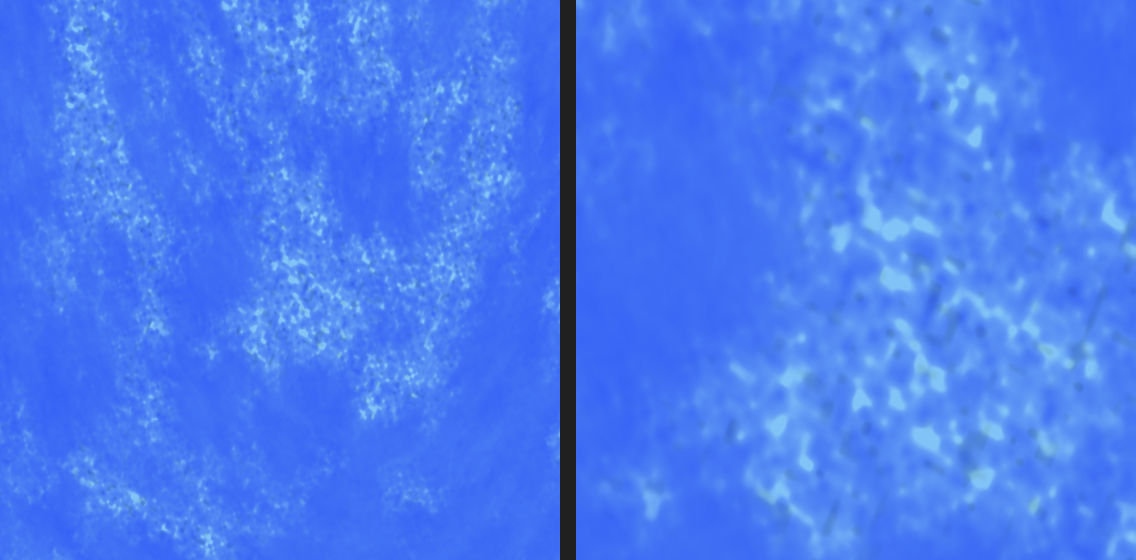
Left, the full canvas; right, a detail of the centre.
Give the GLSL for this texture, as a Shadertoy shader.

```glsl
#define DEEP_BLUE vec3(0.222, 0.395, 0.96)
#define MID_BLUE vec3(0.305, 0.51, 0.952)
#define PALE_BLUE vec3(0.47, 0.715, 0.965)
#define PATCH_SCALE 5.0
#define GRAIN_SCALE 95.0
#define GRAIN_CONTRAST 0.85
#define BASE_TONE 0.09
#define PATCH_TONE 0.40
#define GLINT_TONE 0.50

float hash(vec2 p) {
    return fract(sin(dot(p, vec2(127.1, 311.7))) * 43758.5453);
}

float noise(vec2 p) {
    vec2 cell = floor(p), f = fract(p);
    f = f * f * (3.0 - 2.0 * f);
    float low = mix(hash(cell), hash(cell + vec2(1, 0)), f.x);
    float high = mix(hash(cell + vec2(0, 1)), hash(cell + vec2(1, 1)), f.x);
    return mix(low, high, f.y);
}

float fbm(vec2 p) {
    const mat2 turn = mat2(0.96, 0.28, -0.28, 0.96);
    float sum = 0.0, amplitude = 0.5;
    for (int i = 0; i < 5; i++) {
        sum += amplitude * noise(p);
        p = turn * p * 2.03 + 17.3;
        amplitude *= 0.55;
    }
    return sum / 1.055;
}

// Soft band around the segment from a to b
float band(vec2 p, vec2 a, vec2 b, float width) {
    vec2 ab = b - a;
    float along = clamp(dot(p - a, ab) / dot(ab, ab), 0.0, 1.0);
    float d = length(p - a - ab * along) / width;
    return exp(-d * d);
}

// Bowl-shaped flow: x runs along the streaks, y across them
vec2 flow(vec2 p) {
    float side = p.x - 0.62;
    float bowl = sqrt(side * side + 0.03);
    return vec2(p.x + p.y * side / bowl, p.y - (0.9 + 0.9 * p.y) * bowl);
}

// Where the bright, rough patches gather
float patchDensity(vec2 p) {
    float center = band(p, vec2(0.44, 0.95), vec2(0.53, 0.45), 0.13);
    float foot = 0.8 * band(p, vec2(0.56, 0.36), vec2(0.68, 0.33), 0.06);
    float shoulder = 0.75 * band(p, vec2(0.62, 0.94), vec2(0.77, 0.80), 0.10);
    float leftStreak = 1.1 * band(p, vec2(0.13, 0.97), vec2(0.29, 0.44), 0.055);
    float tip = 1.1 * band(p, vec2(0.39, 0.47), vec2(0.37, 0.38), 0.045);
    float corner = 1.25 * band(p, vec2(0.14, 0.19), vec2(0.24, 0.08), 0.035);
    float rightStreak = 0.6 * band(p, vec2(0.82, 0.62), vec2(0.90, 0.70), 0.04);
    float broad = max(max(center, foot), max(shoulder, rightStreak));
    return max(broad, max(max(leftStreak, tip), corner));
}

void mainImage(out vec4 fragColor, in vec2 fragCoord) {
    vec2 uv = fragCoord / iResolution.xy;
    vec2 streak = flow(uv);

    // Ragged patches stretched along the flow
    vec2 wobble = vec2(fbm(uv * 9.0), fbm(uv * 9.0 + 31.0)) - 0.5;
    float gathering = patchDensity(uv + 0.12 * wobble);
    float ragged = fbm(streak * vec2(1.0, 2.2) * PATCH_SCALE + 4.0);
    float torn = fbm(uv * vec2(26.0, 18.0) + 9.0) - 0.5;
    float rough = smoothstep(0.34, 0.85, ragged + 0.3 * torn + 0.28 * gathering - 0.06);

    // Soft brushed haze over the smooth areas
    float haze = fbm(streak * vec2(9.0, 24.0) + 50.0) - 0.5;
    float cloud = fbm(uv * 4.0 + 70.0) - 0.5;

    // Fine grain, coarser and finer layers, slightly upright
    vec2 grainPos = mat2(0.9, 0.43, -0.36, 0.75) * uv * GRAIN_SCALE;
    float grain = 0.55 * noise(grainPos) + 0.45 * noise(grainPos * 1.7 + 23.0);
    float glint = smoothstep(0.58, 0.88, grain) * rough;

    float tone = BASE_TONE + PATCH_TONE * rough + 0.28 * haze + 0.22 * cloud;
    tone += (grain - 0.5) * (0.10 + GRAIN_CONTRAST * rough) + GLINT_TONE * glint;
    tone = clamp(tone, -0.05, 1.15);

    // Blue ramp with dull specks in the rough parts
    vec3 color = mix(DEEP_BLUE, MID_BLUE, min(tone / 0.36, 1.0));
    color = mix(color, PALE_BLUE, max(tone - 0.36, 0.0) / 0.64);
    float speck = smoothstep(0.68, 0.95, noise(grainPos * 1.3 + 61.0)) * rough;
    color -= speck * vec3(0.04, 0.045, 0.11);

    fragColor = vec4(color, 1.0);
}
```
